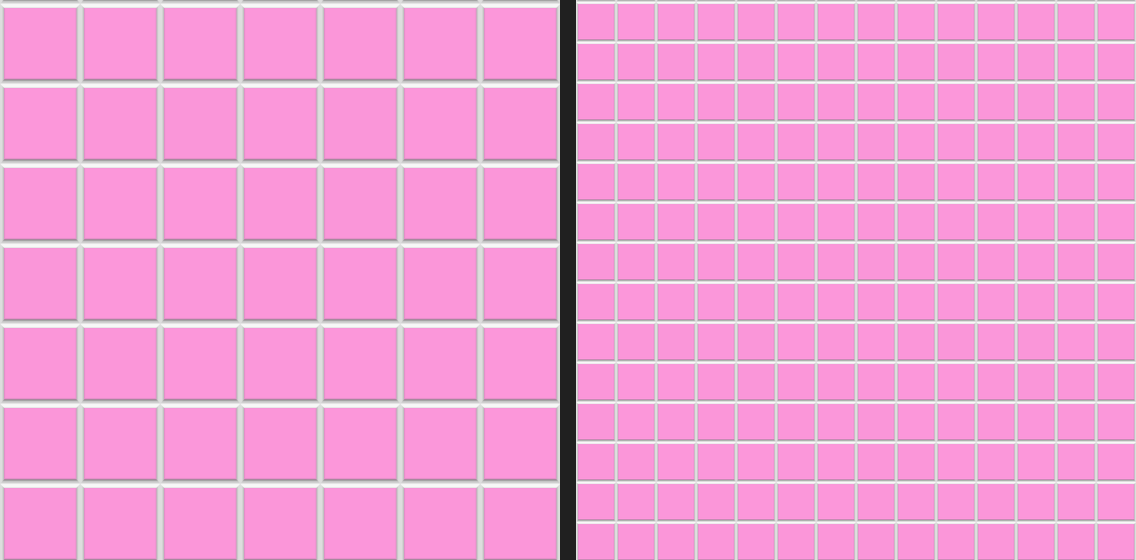
Left: one tile. Right: repeated 2 by 2.
This pattern is drawn by a WebGL 1 fragment shader. Its source:

```glsl
precision highp float;
// Square pink tiles in a regular grid, set in pale bevelled joints.
// Each joint is shaded across its width as if lit from below: horizontal ones
// run from dark to white, vertical ones stay grey, and they meet in mitres.

uniform vec2 u_resolution;

#define REPEATS 7.0
#define JOINT_CENTRE vec2(0.0035, -0.0465)
#define JOINT_HALF vec2(0.0475, 0.0525)
#define TILE_COLOR vec3(0.985, 0.59, 0.853)
#define SHADOW_COLOR vec3(0.52, 0.44, 0.51)
#define SHADOW_WIDTH 0.012
#define SIDE_SHADOW 0.24
#define BOTTOM_SHADOW 0.55
#define TILE_VARIATION 0.006

float hash(vec2 p) {
  return fract(sin(dot(p, vec2(127.1, 311.7))) * 43758.5453);
}

// Grey across a horizontal joint, t from -1 (lower edge) to 1 (upper edge)
float horizontalJoint(float t) {
  float grey = mix(0.97, 0.80, smoothstep(-0.25, 0.4, t));
  grey = mix(grey, 0.56, smoothstep(0.4, 1.0, t));
  return grey - 0.08 * smoothstep(0.7, 1.0, -t);
}

// Grey across a vertical joint, t from -1 (left edge) to 1 (right edge)
float verticalJoint(float t) {
  return mix(0.865, 0.74, smoothstep(0.35, 1.0, abs(t)));
}

// Soft shade fading inward from a tile edge
float edgeShade(float dist) {
  float s = max(dist, 0.0) / SHADOW_WIDTH;
  return exp(-s * s);
}

void main() {
  vec2 grid = gl_FragCoord.xy / u_resolution * REPEATS - JOINT_CENTRE;
  vec2 pixel = REPEATS / u_resolution;
  vec2 cell = mod(floor(grid), REPEATS);

  // Signed offset from the nearest joint centres
  vec2 offset = fract(grid + 0.5) - 0.5;
  vec2 across = offset / JOINT_HALF;
  vec2 inset = abs(offset) - JOINT_HALF;

  // Tile face with slight tint changes and shaded side and bottom edges
  vec3 tile = TILE_COLOR + TILE_VARIATION * (hash(cell) - 0.5);
  float shade = SIDE_SHADOW * edgeShade(inset.x);
  float bottom = BOTTOM_SHADOW * edgeShade(inset.y) * step(offset.y, 0.0);
  bottom = offset.y > 0.0 ? 0.06 * edgeShade(inset.y) : bottom;
  // The tile above a joint shows its bottom edge there
  bottom = offset.y > 0.0 ? BOTTOM_SHADOW * edgeShade(inset.y) : 0.06 * edgeShade(inset.y);
  tile = mix(tile, SHADOW_COLOR, max(shade, bottom));

  // Joint shading, mitred along the diagonals of each crossing
  vec2 reach = abs(across);
  float blend = pixel.x / JOINT_HALF.x;
  float alongX = smoothstep(-blend, blend, reach.x - reach.y);
  float grey = mix(verticalJoint(across.x), horizontalJoint(across.y), alongX);

  // Coverage of the tile face
  vec2 face = smoothstep(-0.5 * pixel, 0.5 * pixel, inset);
  gl_FragColor = vec4(mix(vec3(grey), tile, face.x * face.y), 1.0);
}
```
